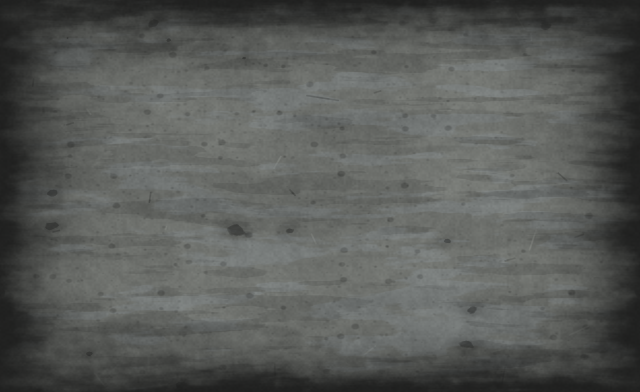
Reproduce this texture procedurally as a Shadertoy shader.

```glsl
// Weathered grey metal plate: horizontal brushed stains over cloudy paint,
// with grit, pits, scratches and a ragged dark border. All layers are made of
// value noise whose lattice wraps, so the plate tiles in both directions.

const float ASPECT = 1.63;                      // plate width over height
const float BASE_TONE = 0.443;
const vec3 PAINT_TINT = vec3(0.985, 1.008, 0.972);
const vec3 COOL_TINT = vec3(0.975, 1.010, 1.000);
const vec3 BORDER_COLOR = vec3(0.128, 0.130, 0.127);
const vec2 BORDER_WIDTH = vec2(0.122, 0.088);   // in plate heights
const float BORDER_RAGGED = 0.13;
const float CLOUD_GAIN = 0.13;
const float STAIN_GAIN = 0.056;
const float PALE_GAIN = 0.034;
const float GRAIN_GAIN = 0.055;
const int SCRATCHES = 26;
const int BLOTS = 16;

float hash(vec2 p) {
    return fract(sin(dot(p, vec2(127.1, 311.7))) * 43758.5453);
}

// Value noise with a whole number of cells across the plate.
float noise(vec2 uv, vec2 cells, float seed) {
    vec2 p = uv * cells;
    vec2 i = floor(p);
    vec2 f = p - i;
    f = f * f * (3.0 - 2.0 * f);
    vec2 a = mod(i, cells) + seed;
    vec2 b = mod(i + 1.0, cells) + seed;
    return mix(mix(hash(a), hash(vec2(b.x, a.y)), f.x),
               mix(hash(vec2(a.x, b.y)), hash(b), f.x), f.y);
}

float fbm(vec2 uv, vec2 cells, float seed) {
    float sum = 0.0, weight = 0.5;
    for (int k = 0; k < 4; k++) {
        sum += weight * noise(uv, cells, seed + float(k) * 7.3);
        cells *= 2.0;
        weight *= 0.5;
    }
    return sum / 0.9375;
}

// Shortest offset to a point on the wrapped plate, in plate heights.
vec2 wrapOffset(vec2 uv, vec2 center) {
    vec2 d = uv - center;
    return (d - floor(d + 0.5)) * vec2(ASPECT, 1.0);
}

// One small pit per cell, most cells left empty.
float pits(vec2 uv, vec2 cells, float share, float seed, float pixel) {
    vec2 id = mod(floor(uv * cells), cells) + seed;
    vec2 center = 0.3 + 0.4 * vec2(hash(id + 3.1), hash(id + 5.7));
    vec2 d = (fract(uv * cells) - center) * vec2(ASPECT, 1.0) / cells;
    float radius = mix(0.05, 0.2, hash(id + 9.2)) / cells.y;
    float dist = length(d * vec2(0.75, 1.0)) - radius;
    return step(hash(id), share) * (1.0 - smoothstep(-pixel, pixel, dist));
}

// Short thin lines at random angles: x is pale, y is dark.
vec2 scratches(vec2 uv, float pixel) {
    vec2 marks = vec2(0.0);
    for (int k = 0; k < SCRATCHES; k++) {
        vec2 id = vec2(float(k), 61.0);
        vec2 d = wrapOffset(uv, vec2(hash(id), hash(id + 1.3)));
        float angle = 3.14159 * hash(id + 2.7);
        float halfLength = mix(0.008, 0.055, pow(hash(id + 4.1), 3.0));
        vec2 axis = vec2(cos(angle), sin(angle));
        float along = dot(d, axis);
        float dist = length(d - axis * clamp(along, -halfLength, halfLength));
        float line = 1.0 - smoothstep(0.0004, 0.0008 + 1.2 * pixel, dist);
        line *= mix(0.3, 1.0, noise(uv, vec2(90.0, 56.0), 33.0));
        marks = max(marks, line * (k % 2 == 0 ? vec2(1, 0) : vec2(0, 1)));
    }
    return marks;
}

// Soft smudges with a ragged dark core.
float blots(vec2 uv, float rough) {
    float mark = 0.0;
    for (int k = 0; k < BLOTS; k++) {
        vec2 id = vec2(float(k), 83.0);
        vec2 d = wrapOffset(uv, vec2(hash(id), hash(id + 1.9)));
        float radius = mix(0.006, 0.016, hash(id + 3.3));
        float dist = length(d * vec2(0.7, 1.0)) / radius + 1.6 * (rough - 0.5);
        mark = max(mark, 0.75 * (1.0 - smoothstep(0.5, 1.0, dist)));
        mark = max(mark, 0.3 * exp(-0.25 * dist * dist));
    }
    return mark;
}

void mainImage(out vec4 fragColor, in vec2 fragCoord) {
    vec2 uv = fragCoord / iResolution.xy;
    float pixel = 1.0 / iResolution.y;

    // Warp that frays the stain ends and bends their length a little
    float rough = fbm(uv, vec2(52.0, 40.0), 11.0);
    vec2 brushed = uv + vec2(0.035 * (rough - 0.5),
                             0.018 * (noise(uv, vec2(7.0, 5.0), 17.0) - 0.5));

    // Broad tone, stains and pale worn patches
    float clouds = fbm(uv, vec2(4.0, 3.0), 23.0);
    float broad = fbm(brushed, vec2(3.0, 13.0), 29.0);
    float fine = fbm(brushed, vec2(8.0, 36.0), 37.0);
    float worn = fbm(brushed, vec2(9.0, 30.0), 41.0);
    float stain = 0.55 * smoothstep(0.50, 0.60, broad)
                + 0.75 * smoothstep(0.55, 0.62, fine);
    float pale = smoothstep(0.54, 0.64, worn + 0.3 * (clouds - 0.5));
    float bands = noise(uv, vec2(13.0, 1.0), 47.0) - 0.5;

    float tone = BASE_TONE + CLOUD_GAIN * (clouds - 0.5) + 0.016 * bands;
    tone += PALE_GAIN * pale - STAIN_GAIN * stain * mix(0.5, 1.3, clouds);

    // Grit and marks
    float grain = 0.6 * noise(uv, vec2(310.0, 190.0), 53.0)
                + 0.4 * noise(uv, vec2(130.0, 80.0), 59.0) - 0.5;
    tone += GRAIN_GAIN * grain + 0.05 * (rough - 0.5);
    float pit = 0.6 * pits(uv, vec2(95.0, 58.0), 0.16, 67.0, pixel)
              + pits(uv, vec2(42.0, 26.0), 0.10, 71.0, pixel);
    vec2 scratch = scratches(uv, pixel);
    tone += 0.06 * scratch.x - 0.10 * scratch.y - 0.075 * pit;
    tone *= 1.0 - 0.5 * blots(uv, rough);
    vec3 color = tone * mix(PAINT_TINT, COOL_TINT, pale);

    // Dark border, torn along the brush direction
    vec2 edge = min(uv, 1.0 - uv) * vec2(ASPECT, 1.0);
    float tear = 0.6 * (0.5 - fine) + 0.4 * (0.5 - broad) + 0.3 * (rough - 0.5);
    edge = max(edge + BORDER_RAGGED * tear, 0.0) / BORDER_WIDTH;
    vec2 open = 1.0 - exp(-pow(edge, vec2(1.5)));
    color = mix(BORDER_COLOR + 0.02 * grain, color, open.x * open.y);

    fragColor = vec4(color, 1.0);
}
```
